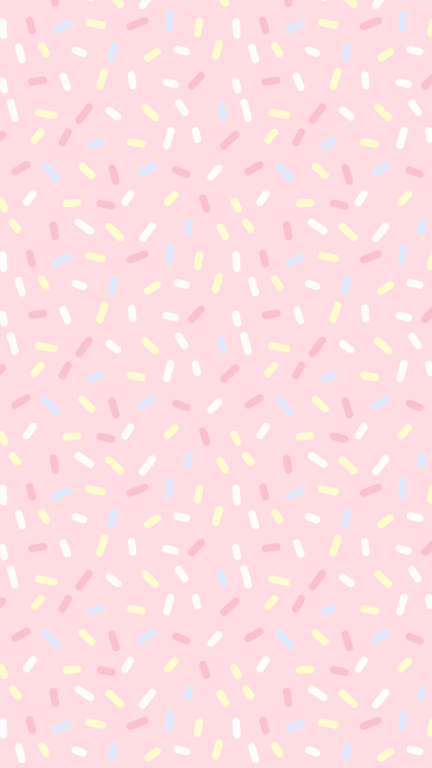
Give the GLSL for this pattern, as a Shadertoy shader.

```glsl
// Pastel candy sprinkles scattered over a pale pink ground, in a repeating tile.

const vec3 GROUND = vec3(1.000, 0.860, 0.885);
const vec3 WHITE  = vec3(1.000, 0.992, 0.990);
const vec3 YELLOW = vec3(0.998, 0.985, 0.820);
const vec3 BLUE   = vec3(0.870, 0.910, 0.980);
const vec3 PINK   = vec3(0.980, 0.755, 0.825);

// Lengths are fractions of the canvas width.
const float TILE_SIZE   = 0.54;
const vec2  TILE_CELLS  = vec2(7.0, 8.0);   // even row count keeps the brick offset periodic
const float RADIUS      = 0.0087;
const float CORE_SHORT  = 0.0095;           // half length of the straight part
const float CORE_LONG   = 0.0195;
const float JITTER_FAR  = 0.22;             // in cells, for short sprinkles
const float JITTER_NEAR = 0.12;             // in cells, for long sprinkles
const float COLOR_STEP  = 0.618;
const float COLOR_NOISE = 0.30;
const float PI = 3.14159;

float hash(vec2 p) {
    return fract(sin(dot(p, vec2(127.1, 311.7))) * 43758.5453);
}

float capsule(vec2 p, vec2 axis, float halfCore) {
    float along = clamp(dot(p, axis), -halfCore, halfCore);
    return length(p - axis * along) - RADIUS;
}

// Even spread of colours, with noise to hide the order
vec3 sprinkleColor(vec2 id) {
    float index = id.x + TILE_CELLS.x * id.y;
    float pick = fract(index * COLOR_STEP + COLOR_NOISE * hash(id + 31.7));
    if (pick < 0.29) return WHITE;
    if (pick < 0.50) return PINK;
    if (pick < 0.80) return YELLOW;
    return BLUE;
}

void mainImage(out vec4 fragColor, in vec2 fragCoord) {
    vec2 uv = fragCoord / iResolution.x;
    float pixel = 1.0 / iResolution.x;
    vec2 cellSize = TILE_SIZE / TILE_CELLS;
    vec2 grid = uv / cellSize;
    vec3 color = GROUND;

    for (int j = -1; j <= 1; j++) {
        // Odd rows shift by half a cell
        float row = floor(grid.y) + float(j);
        float shift = 0.5 * mod(row, 2.0);
        for (int i = -1; i <= 1; i++) {
            float column = floor(grid.x - shift) + float(i);
            vec2 id = mod(vec2(column, row), TILE_CELLS);

            // Long sprinkles stray less, so that neighbours stay apart
            float size = hash(id + 5.3);
            float jitter = mix(JITTER_FAR, JITTER_NEAR, size);
            vec2 offset = vec2(hash(id + 11.9), hash(id + 17.1)) * 2.0 - 1.0;
            vec2 center = vec2(column + shift, row) + 0.5 + jitter * offset;

            float angle = PI * hash(id + 23.4);
            vec2 axis = vec2(cos(angle), sin(angle));
            float d = capsule((grid - center) * cellSize, axis, mix(CORE_SHORT, CORE_LONG, size));
            float cover = 1.0 - smoothstep(-0.8 * pixel, 0.8 * pixel, d);
            color = mix(color, sprinkleColor(id), cover);
        }
    }
    fragColor = vec4(color, 1.0);
}
```
